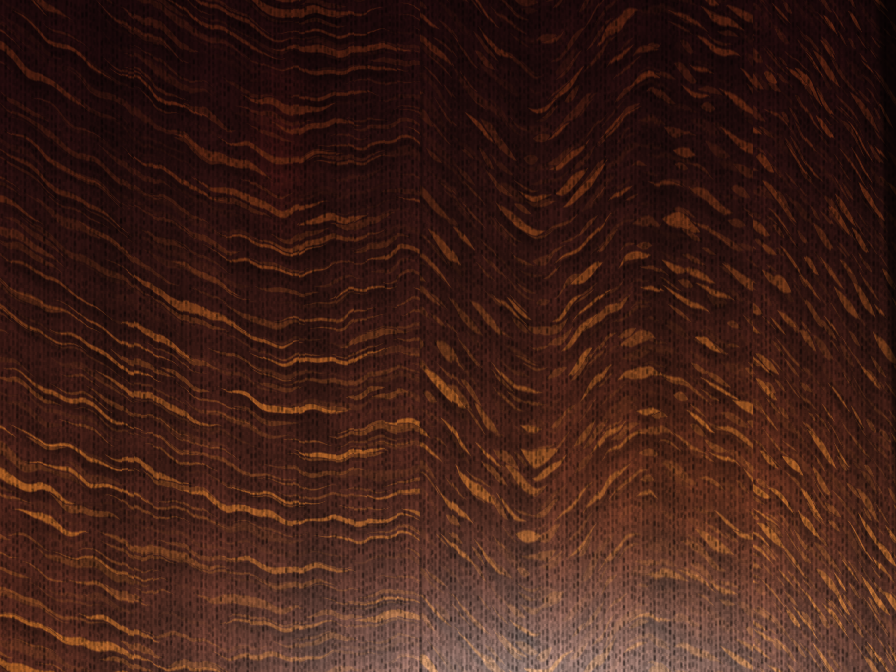
Reproduce this texture procedurally as a Shadertoy shader.

```glsl
// Dark stained quartersawn oak: glowing ray flecks over fine vertical grain.
// Flecks are lens-shaped cells laid along a bent height curve; layered sines
// and cellular pores make the grain, and a soft glare lights the lower edge.

float hash(vec2 p) {
    vec3 q = fract(vec3(p.xyx) * 0.1031);
    q += dot(q, q.yzx + 33.33);
    return fract((q.x + q.y) * q.z);
}

// Smooth bend that changes the slope of a curve at position x0
float bend(float x, float x0, float slopeChange, float softness) {
    return 0.5 * slopeChange * length(vec2(x - x0, softness));
}

// Height of the ray direction across the boards
float rayCurve(float x) {
    return -0.85 * x
        + bend(x, 0.42, 0.50, 0.12)
        + bend(x, 0.625, -1.30, 0.01)
        + bend(x, 0.80, 2.30, 0.03)
        + bend(x, 0.95, -1.70, 0.03)
        + bend(x, 1.15, -0.90, 0.05);
}

// Scattered tapered flecks, one candidate per cell; x is light, y is shadow
vec2 flecks(vec2 p, vec2 cell, float seed) {
    vec2 q = p / cell;
    vec2 result = vec2(0.0);
    for (int i = -1; i <= 1; i++) {
        float column = floor(q.x) + float(i);
        float row = q.y + hash(vec2(column + 40.0, seed));
        for (int j = -1; j <= 1; j++) {
            vec2 id = vec2(column, floor(row) + float(j));
            vec2 key = id + seed * 17.0 + 200.0;
            float size = hash(key + 3.7);
            vec2 centre = id + vec2(hash(key), 0.25 + 0.5 * hash(key + 51.3));
            vec2 d = vec2(q.x, row) - centre;
            float along = d.x / mix(0.35, 0.8, hash(key + 9.1));
            float taper = max(1.0 - along * along, 0.0);
            float halfWidth = (0.08 + 0.16 * size * size) * taper;
            float body = smoothstep(-0.03, 0.07, halfWidth - abs(d.y)) * smoothstep(0.0, 0.15, taper);
            float strength = smoothstep(0.15, 0.75, hash(key + 77.7));
            float below = smoothstep(0.3, 0.0, abs(d.y + halfWidth + 0.14)) * taper;
            result = max(result, vec2(body * (0.15 + 0.85 * strength), below * strength));
        }
    }
    return result;
}

// Short dark vertical dashes
float pores(vec2 p) {
    vec2 q = p * vec2(175.0, 85.0);
    float column = floor(q.x);
    q.y += 9.0 * hash(vec2(column, 4.0));
    vec2 f = fract(q) - 0.5;
    float dash = smoothstep(0.5, 0.1, abs(f.x)) * smoothstep(0.5, 0.15, abs(f.y));
    return dash * hash(vec2(column, floor(q.y) + 90.0));
}

void mainImage(out vec4 fragColor, in vec2 fragCoord) {
    vec2 p = fragCoord / iResolution.y;
    float x = p.x, y = p.y;

    // Ray coordinates with an uneven wobble and small steps between fibres
    float fibre = hash(vec2(floor(x * 110.0), 7.0)) - 0.5;
    float wobble = 0.010 * sin(x * 9.0 + y * 8.0)
        + 0.004 * sin(x * 57.0 + 3.0 * sin(y * 11.0))
        + 0.002 * sin(x * 133.0 + y * 31.0) + 0.003 * fibre;
    float upperLeftTilt = 0.35 * y * max(0.42 - x, 0.0);
    vec2 ray = vec2(x, y - rayCurve(x) - upperLeftTilt + wobble);

    // Long flecks on the left board, short ones on the right
    vec2 cell = x < 0.625 ? vec2(0.145, 0.034)
        : x < 1.12 ? vec2(0.048, 0.049) : vec2(0.029, 0.040);
    vec2 mainFlecks = flecks(ray, cell, 1.0);
    float smallFlecks = flecks(ray + 0.31, cell * vec2(0.6, 0.75), 2.0).x;
    float fleck = max(mainFlecks.x, 0.5 * smallFlecks);

    // Light falls off toward the top and the left and right sides
    float lit = smoothstep(1.08, 0.0, y + 0.14 * abs(x - 0.75));
    vec3 wood = mix(vec3(0.095, 0.030, 0.033), vec3(0.275, 0.132, 0.093), lit);
    vec2 glow = (p - vec2(1.03, 0.25)) / vec2(0.25, 0.20);
    wood += vec3(0.075, 0.032, 0.0) * exp(-dot(glow, glow));
    vec2 red = (p - vec2(0.42, 0.77)) / vec2(0.05, 0.11);
    wood += vec3(0.06, 0.012, 0.008) * exp(-dot(red, red));

    // Broad streaks and faint bands between the rays
    float streak = sin(x * 23.0 + 0.6 * sin(y * 3.0)) + sin(x * 61.0 + 1.3);
    float band = sin(ray.y * 95.0 + 2.0 * sin(x * 14.0));
    wood *= 1.0 + 0.07 * streak + 0.07 * band;
    wood *= 1.0 - 0.22 * mainFlecks.y;

    // Fleck colour warms and brightens with the light
    vec3 amber = mix(vec3(0.29, 0.115, 0.055), vec3(0.57, 0.315, 0.125), smoothstep(0.03, 0.75, lit));
    float patchy = 0.86 + 0.14 * sin(x * 7.0 + 2.0 * sin(y * 6.0 + x * 4.0));
    vec3 color = mix(wood, amber, fleck * patchy);

    // Grey glare at the lower centre
    vec2 g = (p - vec2(0.82, -0.06)) / vec2(0.40, 0.19);
    float glare = exp(-dot(g, g));
    color += vec3(0.24, 0.285, 0.30) * glare;
    color += vec3(0.05, 0.05, 0.047) * exp(-y * 6.0) * smoothstep(0.0, 0.5, x);

    // Fine vertical grain, pores and speckle
    float grain = sin(x * 830.0 + 2.0 * sin(y * 5.0)) + 0.7 * sin(x * 437.0 + sin(y * 9.0 + 1.0));
    float speckle = hash(floor(p * vec2(330.0, 210.0)) + 12.0) - 0.5;
    color *= 1.12 + 0.085 * grain + 0.20 * speckle - 0.46 * pores(p);

    // Seam between boards and dark slanted right edge
    color *= 1.0 - 0.2 * smoothstep(0.005, 0.0, abs(x - 0.627));
    color *= mix(1.0, 0.42, smoothstep(0.0, 0.012, x - 1.300 - 0.035 * (1.0 - y)));
    fragColor = vec4(clamp(color, 0.0, 1.0), 1.0);
}
```
